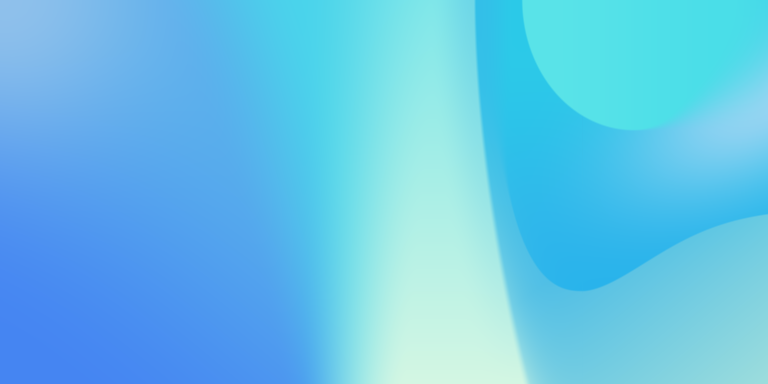
Reproduce this background procedurally as a WebGL 1 fragment shader.

```glsl
precision highp float;

uniform vec2 u_resolution;

// Pale curtain on the left: blue, then cyan, then cream towards the fold
vec3 curtain(vec2 p, vec3 cream) {
  vec3 color = mix(vec3(.27, .52, .95), vec3(.34, .68, .925),
                   smoothstep(.1, 1.1, .75 * p.x + .9 * p.y));
  vec2 corner = p - vec2(0., 1.);
  color = mix(color, vec3(.60, .77, .92), .85 * exp(-7. * dot(corner, corner)));

  float cyanCenter = .86 - .1 * p.y - .16 * p.y * p.y;
  float cyanWidth = mix(.13, .2, p.y);
  color = mix(color, vec3(.29, .83, .92),
              smoothstep(cyanCenter - cyanWidth, cyanCenter + cyanWidth, p.x));
  return mix(color, cream, smoothstep(.78, mix(1.06, 1.15, p.y), p.x));
}

// Positive above the wave: a steep rounded left side and a gentle right slope
float waveField(vec2 p) {
  vec2 d = p - vec2(1.518, .242);
  if (d.x < 0.) {
    float rise = max(1. - d.y / .55, 0.);
    return 1. - pow(-d.x / .22, 2.5) - rise * rise;
  }
  return d.y - .215 * (1. - exp(-pow(d.x / .27, 1.7)));
}

// Field divided by its slope, giving a near distance to the wave
float waveDistance(vec2 p) {
  vec2 e = vec2(.002, 0.);
  float f = waveField(p);
  vec2 slope = vec2(waveField(p + e) - f, waveField(p + e.yx) - f) / e.x;
  return f / max(length(slope), .2);
}

// Rounded drop hanging from the top, wider on its right side
float dropDistance(vec2 p) {
  float halfWidth = mix(.29, .38, smoothstep(1.75, 2., p.x));
  return .3 * (1. - length((p - vec2(1.65, 1.)) / vec2(halfWidth, .339)));
}

vec3 rightSide(vec2 p) {
  // Lower slope, turning from blue to sea green
  vec3 shore = mix(vec3(.30, .74, .90), vec3(.20, .75, .91), smoothstep(.2, .8, p.y));
  float warmth = clamp(p.x - 1.4 + 1.2 * (.25 - p.y), 0., 1.);
  vec3 color = mix(shore, vec3(.65, .88, .86), warmth);

  // Deep blue wave with a slanted lavender glow
  vec3 wave = mix(vec3(.15, .70, .92), vec3(.17, .79, .91), smoothstep(.3, .9, p.y));
  vec2 d = p - vec2(2., .74);
  vec2 glow = vec2(d.x / .35, (d.y - .4 * d.x) / .2);
  wave = mix(wave, vec3(.60, .83, .95), exp(-dot(glow, glow)));
  float waveSoftness = .003 + .04 * smoothstep(.45, .85, p.y);
  color = mix(color, wave, smoothstep(-waveSoftness, waveSoftness, waveDistance(p)));

  // Cyan drop, its edge melting into the glow
  vec3 drop = mix(vec3(.35, .89, .91), vec3(.29, .87, .91), smoothstep(1.4, 1.9, p.x));
  float dropSoftness = .003 + .1 * smoothstep(1.66, 2., p.x);
  return mix(color, drop, smoothstep(-dropSoftness, dropSoftness, dropDistance(p)));
}

void main() {
  vec2 p = gl_FragCoord.xy / u_resolution * vec2(2., 1.);
  float depth = 1. - p.y;
  float fold = p.x - 1.237 - .135 * pow(max(depth, 0.), 1.8);
  vec3 cream = mix(vec3(.83, .965, .89), vec3(.50, .905, .915), p.y);

  // Shade before the fold and light spilling after it
  vec3 left = curtain(p, cream);
  left = mix(left, vec3(.36, .78, .90), .5 * p.y * smoothstep(-.12, 0., fold));
  vec3 right = rightSide(p);
  right = mix(right, cream, .6 * depth * depth * exp(-max(fold, 0.) / .05));

  float foldSoftness = .004 + .008 * depth;
  vec3 color = mix(left, right, smoothstep(-foldSoftness, foldSoftness, fold));
  gl_FragColor = vec4(color, 1.);
}
```
